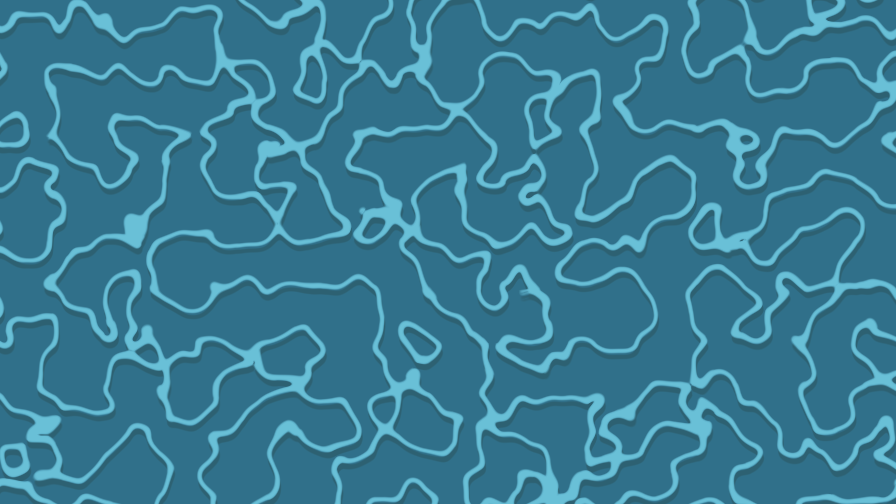
Give the GLSL for this pattern, as a Shadertoy shader.

```glsl
const vec3 WATER  = vec3(0.19, 0.44, 0.54);
const vec3 SHADOW = vec3(0.176, 0.38, 0.448);
const vec3 RIM    = vec3(0.36, 0.69, 0.79);
const vec3 CORE   = vec3(0.413, 0.754, 0.844);

const float CELLS = 9.4;             // noise cells per canvas height
const float BAND = 0.053;            // half thickness in noise units
const float EVENNESS = 0.45;         // 0: swollen junctions, 1: constant width
const float RIM_WIDTH = 0.0045;
const vec2 SHADOW_SHIFT = vec2(0.002, -0.012);

float hash(vec2 p) {
    return fract(sin(dot(p, vec2(127.1, 311.7))) * 43758.5453);
}

// Slope of a random unit gradient at a lattice corner
float cornerSlope(vec2 cell, vec2 corner, vec2 f) {
    float angle = 6.2832 * hash(cell + corner);
    return dot(vec2(cos(angle), sin(angle)), f - corner);
}

float gradientNoise(vec2 p) {
    vec2 cell = floor(p);
    vec2 f = fract(p);
    vec2 s = f * f * (3.0 - 2.0 * f);
    float low = mix(cornerSlope(cell, vec2(0, 0), f), cornerSlope(cell, vec2(1, 0), f), s.x);
    float high = mix(cornerSlope(cell, vec2(0, 1), f), cornerSlope(cell, vec2(1, 1), f), s.x);
    return mix(low, high, s.y);
}

// Broad field with a turned finer octave that bends the contours
float field(vec2 p) {
    mat2 turn = mat2(0.8, 0.6, -0.6, 0.8);
    return gradientNoise(p) + 0.35 * gradientNoise(turn * p * 2.0 + 5.3);
}

// Signed distance to the strands around the zero contour, in canvas heights
float strandDistance(vec2 uv) {
    vec2 p = uv * CELLS + vec2(13.0, 27.0);
    vec2 e = vec2(0.01, 0.0);
    float n = field(p);
    float slope = length(vec2(field(p + e.xy), field(p + e.yx)) - n) / e.x;
    float halfWidth = BAND * mix(1.0, slope, EVENNESS);
    return (abs(n) - halfWidth) / (max(slope, 0.2) * CELLS);
}

float coverage(float dist, float blur) {
    return 1.0 - smoothstep(-blur, blur, dist);
}

void mainImage(out vec4 fragColor, in vec2 fragCoord) {
    vec2 uv = fragCoord / iResolution.y;
    float pixel = 1.0 / iResolution.y;
    float strand = strandDistance(uv);
    float shade = strandDistance(uv - SHADOW_SHIFT);

    // Drop shadow below the strands
    vec3 color = mix(WATER, SHADOW, coverage(shade, pixel));

    // Strands with a slightly darker rim
    float core = smoothstep(0.0, RIM_WIDTH, -strand);
    color = mix(color, mix(RIM, CORE, core), coverage(strand, pixel));

    fragColor = vec4(color, 1.0);
}
```
